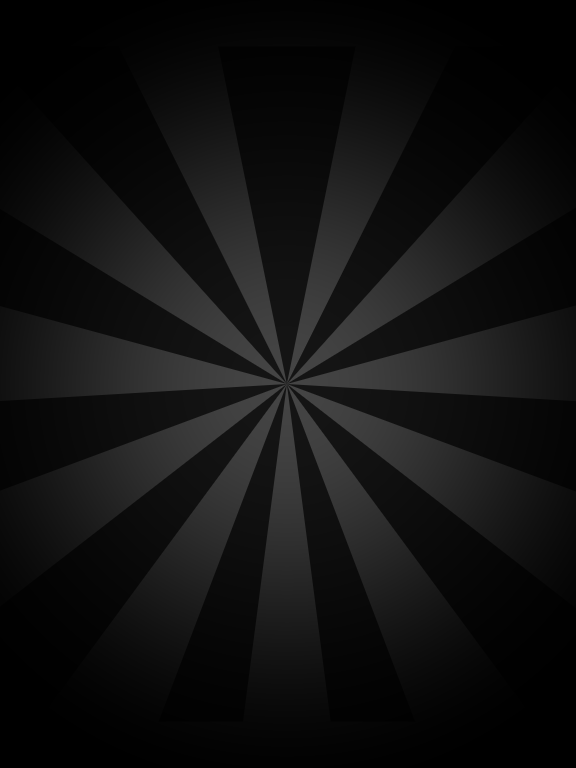
Write a Shadertoy shader that draws this background.

```glsl
// A dark sunburst: mirrored grey and near-black rays fan out from the middle.
// Ray borders are angles measured from straight up; a radial glow fades
// everything to black, and the dark rays stop short of the top and bottom.

const vec2 CENTER = vec2(0.498, 0.5);    // fraction of the canvas
const float GLOW_RADIUS = 0.553;         // in canvas heights
const float RAY_REACH = 0.4395;          // vertical extent of the dark rays
const vec3 GLOW_COLOR = vec3(0.267);
const float DARK_RAY_LEVEL = 0.30;       // dark ray brightness against light
const float HALF_PI = 1.5707963;

// Borders in degrees; dark and light alternate, starting dark at the top
const int BORDER_COUNT = 11;
const float BORDERS[BORDER_COUNT] = float[BORDER_COUNT](
    11.5, 26.5, 42.0, 58.6, 74.8, 93.4, 110.4, 127.8, 143.6, 159.2, 172.6);

// Smooth step from 0 to 1 across one pixel
float edgeCoverage(float signedDistance, float pixel) {
    return clamp(signedDistance / pixel + 0.5, 0.0, 1.0);
}

// 1 in the light rays, 0 in the dark ones
float lightRays(vec2 p, float pixel) {
    float radius = length(p);
    float angle = atan(abs(p.x), p.y + 1e-6);
    float light = 0.0;
    float direction = 1.0;
    for (int i = 0; i < BORDER_COUNT; i++) {
        float arcDistance = radius * (angle - radians(BORDERS[i]));
        light += direction * edgeCoverage(arcDistance, pixel);
        direction = -direction;
    }
    return light;
}

// Radial falloff, bright in the middle and zero at GLOW_RADIUS
float glow(float radius) {
    float falloff = cos(HALF_PI * min(radius / GLOW_RADIUS, 1.0));
    return falloff * falloff;
}

void mainImage(out vec4 fragColor, in vec2 fragCoord) {
    float pixel = 1.0 / iResolution.y;
    vec2 p = (fragCoord - CENTER * iResolution.xy) * pixel;

    // Beyond their reach the dark rays give way to the plain glow
    float beyondRays = edgeCoverage(abs(p.y) - RAY_REACH, pixel);
    float light = max(lightRays(p, pixel), beyondRays);

    vec3 color = GLOW_COLOR * glow(length(p)) * mix(DARK_RAY_LEVEL, 1.0, light);
    fragColor = vec4(color, 1.0);
}
```
